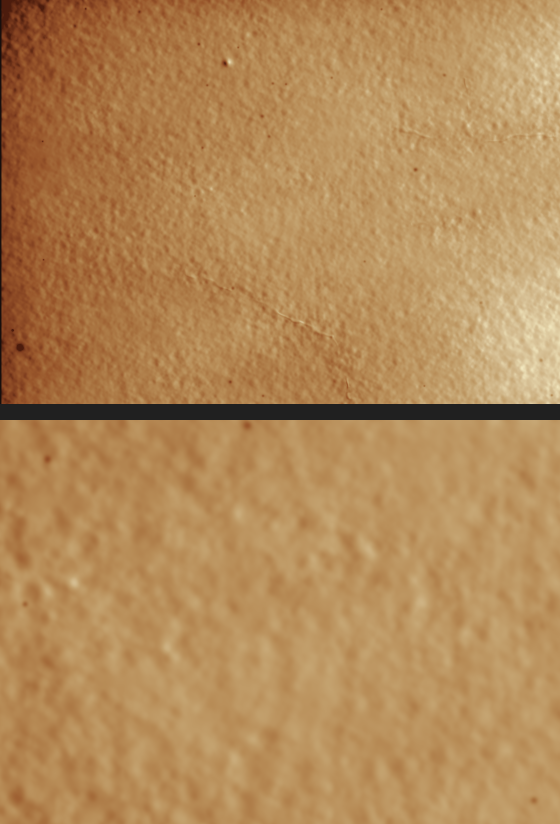
Top, the full canvas; bottom, a detail of the centre.
This texture is drawn by a Shadertoy shader. Its source:

```glsl
// Aged parchment: a rust-to-cream tone field, embossed by smooth cellular bumps.
// Creases, pits and stains shift the same tone, and a ramp turns it into colour.
// Lengths are in canvas heights.

const vec2  LIGHT = vec2(0.86, 0.51);
const float BASE_TONE = 2.95;       // position on the colour ramp
const float TONE_RISE = 2.15;       // gain from left to right
const float GRAIN_SCALE = 62.0;     // bumps per canvas height
const float GRAIN_DEPTH = 0.36;
const float FINE_DEPTH = 0.17;
const float STAIN_DEPTH = 0.36;
const float CREASE_WIDTH = 0.0045;
const float CREASE_DEPTH = 1.1;
const float SPECK_SCALE = 13.0;
const float SPECK_CHANCE = 0.13;
const float BORDER_WIDTH = 0.0036;
const vec3  BORDER_COLOR = vec3(0.09, 0.06, 0.05);

const vec3 RAMP[8] = vec3[8](
    vec3(0.30, 0.11, 0.05), vec3(0.50, 0.24, 0.12),
    vec3(0.60, 0.34, 0.17), vec3(0.66, 0.45, 0.25),
    vec3(0.72, 0.55, 0.34), vec3(0.77, 0.64, 0.44),
    vec3(0.84, 0.75, 0.58), vec3(0.95, 0.91, 0.75));

// Crease segments: start and end
const vec4 CREASES[6] = vec4[6](
    vec4(0.98, 0.68, 1.15, 0.65), vec4(1.15, 0.65, 1.37, 0.68),
    vec4(1.15, 0.80, 1.17, 0.66), vec4(1.02, 0.45, 1.20, 0.46),
    vec4(0.46, 0.33, 0.82, 0.17), vec4(0.82, 0.17, 0.87, 0.03));

vec3 hash3(vec2 cell) {
    vec3 q = fract(cell.xyx * vec3(0.1031, 0.1030, 0.0973));
    q += dot(q, q.yxz + 33.33);
    return fract((q.xxy + q.yzz) * q.zyx);
}

// Signed smooth bumps, one per cell: x is height, yz its gradient
vec3 bumps(vec2 p) {
    vec2 cell = floor(p);
    vec3 sum = vec3(0.0);
    for (int j = -1; j <= 1; j++)
    for (int i = -1; i <= 1; i++) {
        vec2 neighbour = cell + vec2(i, j);
        vec3 rnd = hash3(neighbour + 100.0);
        vec2 d = p - neighbour - rnd.xy;
        float f = max(0.0, 1.0 - dot(d, d));
        sum += (2.0 * rnd.z - 1.0) * f * f * vec3(f, -6.0 * d);
    }
    return sum;
}

float emboss(vec2 p) {
    return -dot(bumps(p).yz, LIGHT);
}

float glow(vec2 d) {
    return exp(-dot(d, d));
}

// x: lit relief of the creases, y: roughness around them
vec2 creases(vec2 p) {
    vec2 warp = bumps(p * 19.0).yz * 0.006 + bumps(p * 48.0 + 7.0).yz * 0.0022;
    float broken = smoothstep(-0.25, 0.35, bumps(p * 16.0 + 31.0).x);
    vec2 q = p + warp, result = vec2(0.0);
    for (int i = 0; i < 6; i++) {
        vec2 a = CREASES[i].xy, ab = CREASES[i].zw - a;
        vec2 d = q - a - ab * clamp(dot(q - a, ab) / dot(ab, ab), 0.0, 1.0);
        vec2 n = d / CREASE_WIDTH;
        result.x += 2.0 * dot(n, LIGHT) * glow(n) * broken;
        result.y = max(result.y, glow(d / 0.035));
    }
    return result;
}

// Small dark pits, thinly scattered
float specks(vec2 p) {
    vec2 q = p * SPECK_SCALE, cell = floor(q);
    vec3 rnd = hash3(cell + 57.0);
    vec2 d = q - cell - 0.2 - 0.6 * rnd.xy;
    float radius = mix(0.03, 0.065, fract(rnd.z * 71.0));
    return step(rnd.z, SPECK_CHANCE) * glow(d / radius);
}

// Broad light: rusty left and top edges, pale right corners
float toneField(vec2 uv) {
    float tone = BASE_TONE + TONE_RISE * uv.x;
    tone -= 1.9 * exp(-uv.x / 0.09);
    tone -= 1.6 * exp((uv.y - 1.0) / 0.075) * (1.0 - 0.45 * uv.x);
    tone += 1.3 * glow((uv - vec2(1.02, 0.14)) / vec2(0.19, 0.24));
    tone += 0.9 * glow((uv - vec2(1.02, 0.82)) / vec2(0.18, 0.15));
    tone -= 0.5 * glow((uv - vec2(0.64, 0.09)) / vec2(0.20, 0.12));
    return tone;
}

void mainImage(out vec4 fragColor, in vec2 fragCoord) {
    vec2 uv = fragCoord / iResolution.xy;
    vec2 p = fragCoord / iResolution.y;

    // Stains, stretched along the sheet
    float stain = bumps(p * vec2(3.0, 5.0)).x + 0.6 * bumps(p * vec2(7.0, 13.0) + 9.0).x
                + 0.35 * bumps(p * vec2(18.0, 42.0) + 23.0).x;
    float tone = toneField(uv) + STAIN_DEPTH * stain;

    // Paper grain, rougher near creases
    vec2 crease = creases(p);
    float rough = 0.9 + 0.3 * bumps(p * 6.0 + 41.0).x + 0.5 * crease.y;
    vec2 g = mat2(0.9, 0.3, -0.35, 1.05) * p * GRAIN_SCALE;
    tone += rough * (GRAIN_DEPTH * emboss(g) + FINE_DEPTH * emboss(g * 1.9 + 13.0));
    tone += 0.12 * emboss(p * 26.0 + 5.0);
    tone += CREASE_DEPTH * crease.x - 0.25 * crease.y;

    // Specks, two larger pits and one raised pimple
    tone -= 1.9 * specks(p);
    tone -= 3.0 * glow((p - vec2(0.051, 0.139)) / 0.009);
    tone -= 3.0 * glow((p - vec2(1.029, 0.580)) / 0.005);
    vec2 pimple = (p - vec2(0.562, 0.845)) / 0.009;
    tone += 7.0 * dot(pimple, vec2(0.95, 0.3)) * glow(pimple);

    // Colour ramp and dark left border
    tone = clamp(tone, 0.0, 6.999);
    int k = int(tone);
    vec3 color = mix(RAMP[k], RAMP[k + 1], fract(tone));
    float border = 1.0 - smoothstep(0.5, 1.5, p.x / BORDER_WIDTH);
    fragColor = vec4(mix(color, BORDER_COLOR, border), 1.0);
}
```
